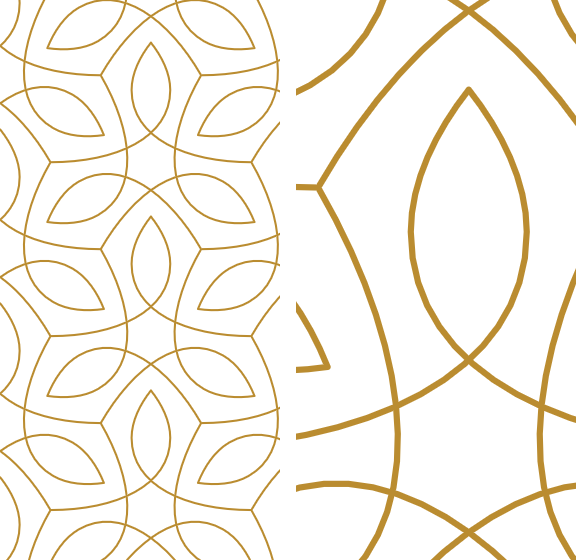
Left: the whole. Right: its middle third, enlarged.
Give the GLSL for this pattern, as a Shadertoy shader.

```glsl
// Interlaced gold line ornament: a honeycomb of cells, each with three pointed
// leaves whose outlines cross and sweep on to the cell's corners.
// Each outline is two joined cubic curves, mirrored and turned by thirds.

#define SIDE 0.3586                  // hexagon side, in canvas widths
#define ORIGIN vec2(0.539, 0.1784)   // one cell centre, in canvas widths
#define LINE_WIDTH 0.0206            // in hexagon sides
#define LEAF_BULGE vec2(0.1925, 0.719)
#define LEAF_TIP vec2(0.0, 1.191)
#define GOLD vec3(0.73, 0.55, 0.19)
#define PAPER vec3(1.0)

const float SQRT3 = 1.7320508;

float segmentDistance(vec2 p, vec2 a, vec2 b) {
    vec2 ab = b - a;
    return length(p - a - ab * clamp(dot(p - a, ab) / dot(ab, ab), 0.0, 1.0));
}

vec2 cubicPoint(vec2 a, vec2 b, vec2 c, vec2 d, float t) {
    float s = 1.0 - t;
    return s * s * s * a + 3.0 * s * t * (s * b + t * c) + t * t * t * d;
}

// Corner-to-bulge sweep and its mirror image
float sweepDistance(vec2 p) {
    vec2 mirrored = vec2(-p.x, p.y);
    vec2 start = vec2(-1.0, 0.0);
    vec2 previous = start;
    float d = 1e3;
    for (int i = 1; i <= 16; i++) {
        vec2 next = cubicPoint(start, vec2(-0.349, 0.0), vec2(LEAF_BULGE.x, 0.24),
                               LEAF_BULGE, float(i) / 16.0);
        d = min(d, segmentDistance(p, previous, next));
        d = min(d, segmentDistance(mirrored, previous, next));
        previous = next;
    }
    return d;
}

// Bulge-to-tip end of the leaf, symmetric about its axis
float tipDistance(vec2 p) {
    p.x = abs(p.x);
    vec2 previous = LEAF_BULGE;
    float d = 1e3;
    for (int i = 1; i <= 8; i++) {
        vec2 next = cubicPoint(LEAF_BULGE, vec2(LEAF_BULGE.x, 0.886),
                               vec2(0.109, 1.053), LEAF_TIP, float(i) / 8.0);
        d = min(d, segmentDistance(p, previous, next));
        previous = next;
    }
    return d;
}

// Offset from the nearest honeycomb cell centre
vec2 hexCell(vec2 p) {
    vec2 period = vec2(3.0, SQRT3);
    vec2 a = mod(p + 0.5 * period, period) - 0.5 * period;
    vec2 b = mod(p, period) - 0.5 * period;
    return dot(a, a) < dot(b, b) ? a : b;
}

float ornamentDistance(vec2 p) {
    const mat2 thirdTurn = mat2(-0.5, 0.5 * SQRT3, -0.5 * SQRT3, -0.5);
    vec2 q = hexCell(p);
    float d = 1e3;
    for (int i = 0; i < 3; i++) {
        // Behind the axis, the opposite neighbour's leaf pokes in
        vec2 leaf = q.y < -0.25 ? q + vec2(0.0, SQRT3) : q;
        d = min(d, min(sweepDistance(leaf), tipDistance(leaf)));
        q = thirdTurn * q;
    }
    return d;
}

void mainImage(out vec4 fragColor, in vec2 fragCoord) {
    vec2 p = (fragCoord / iResolution.x - ORIGIN) / SIDE;
    float pixel = 1.0 / (iResolution.x * SIDE);
    float edge = 0.5 * LINE_WIDTH - ornamentDistance(p);
    float ink = clamp(0.5 + edge / pixel, 0.0, 1.0);
    fragColor = vec4(mix(PAPER, GOLD, ink), 1.0);
}
```
